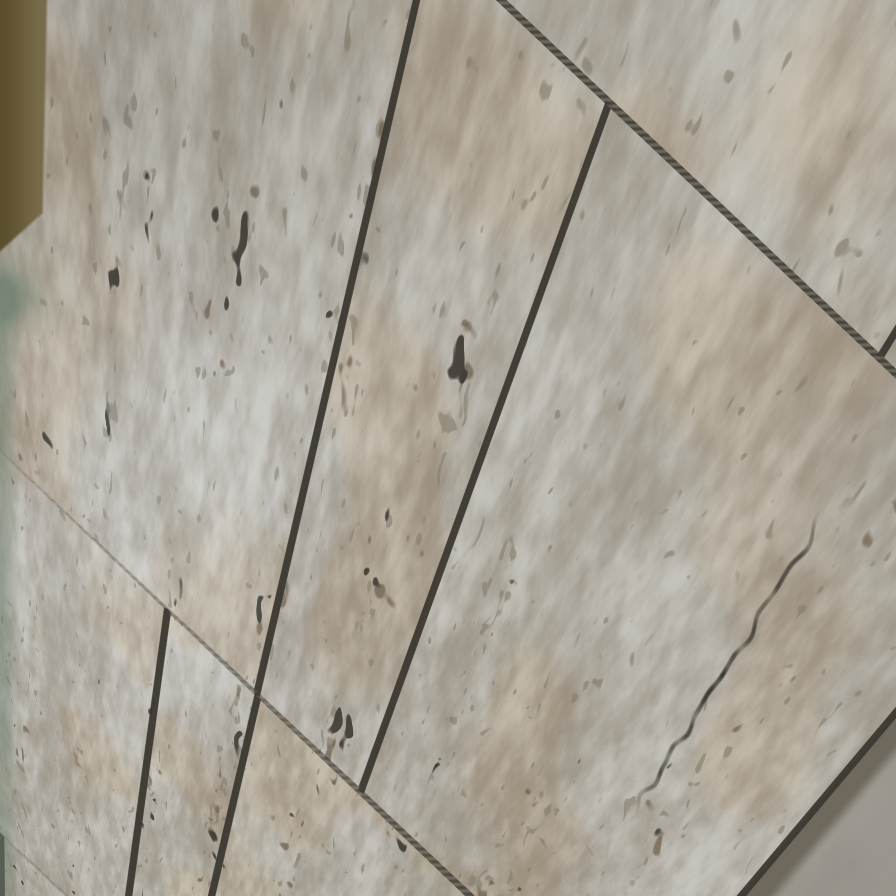
Reproduce this texture procedurally as a WebGL 1 fragment shader.

```glsl
precision highp float;
// Travertine slabs in perspective: alternating wide and narrow tiles, dark joints, pitted veins.
uniform vec2 u_resolution;

#define VANISH_X 0.012      // where the long joints converge
#define HORIZON 1.956       // height of the vanishing line
#define ROW_SLOPE 0.947     // slope of the cross joints
#define ROW_FIRST 0.4023
#define ROW_STEP 0.286
#define WIDE 0.2            // width of a wide tile
#define VEIN_STEP 0.0585    // spacing of the pitted veins
#define JOINT_HALF 0.0041
#define LIGHT vec3(0.775, 0.77, 0.74)
#define SHADE vec3(0.61, 0.58, 0.53)
#define BROWN vec3(0.42, 0.36, 0.28)
#define DARK vec3(0.23, 0.22, 0.19)

float hash(vec2 p) {
  return fract(sin(dot(p, vec2(127.1, 311.7))) * 43758.545);
}

float noise(vec2 p) {
  vec2 i = floor(p), f = fract(p);
  f = f * f * (3.0 - 2.0 * f);
  return mix(mix(hash(i), hash(i + vec2(1.0, 0.0)), f.x),
             mix(hash(i + vec2(0.0, 1.0)), hash(i + 1.0), f.x), f.y);
}

float fbm(vec2 p) {
  float sum = 0.0, gain = 0.5;
  for (int i = 0; i < 4; i++) {
    sum += gain * noise(p);
    p = p * 2.13 + 7.3;
    gain *= 0.5;
  }
  return sum / 0.9375;
}

float speckle(vec2 p) {
  return 0.65 * noise(p) + 0.35 * noise(p * 2.3 + 4.7);
}

float line(float dist, float halfWidth, float pixel) {
  return 1.0 - smoothstep(halfWidth - pixel, halfWidth + pixel, abs(dist));
}

// Stone surface; slab is the position on the floor plane, strength the amount of pitting
vec3 travertine(vec2 slab, vec2 seed, float strength) {
  vec2 p = slab + seed;
  float cloud = fbm(p * vec2(34.0, 17.0));
  float grain = fbm(p * vec2(190.0, 75.0));
  vec3 color = mix(SHADE, LIGHT, smoothstep(0.15, 0.8, 0.55 * cloud + 0.45 * grain));
  color *= mix(vec3(1.0), vec3(1.0, 0.97, 0.93), smoothstep(0.5, 0.75, noise(p * 21.0 + 9.0)));

  // veins run along the tile, broken into clusters
  float wobble = 0.014 * (noise(p * vec2(8.0, 17.0)) - 0.5);
  float vein = 0.5 + 0.5 * cos(6.2832 * (slab.x + wobble - 0.008) / VEIN_STEP);
  float cluster = smoothstep(0.2, 0.65, noise(p * vec2(18.0, 24.0) + 3.0));
  float density = strength * vein * vein * (0.3 + 0.7 * cluster);

  vec2 bent = p + 0.005 * (noise(p * 95.0) - 0.5);
  float fleck = speckle(bent * vec2(240.0, 100.0) + 31.0);
  float stain = speckle(bent * vec2(150.0, 75.0) + 57.0);
  float pit = speckle(bent * vec2(125.0, 65.0));
  float fleckEdge = mix(0.76, 0.61, density);
  float stainEdge = mix(0.85, 0.62, density);
  float pitEdge = mix(0.90, 0.67, density);
  color = mix(color, vec3(0.51, 0.48, 0.42), 0.6 * smoothstep(fleckEdge, fleckEdge + 0.10, fleck));
  color = mix(color, BROWN, 0.7 * smoothstep(stainEdge, stainEdge + 0.12, stain));
  return mix(color, DARK, 0.9 * smoothstep(pitEdge, pitEdge + 0.07, pit));
}

void main() {
  vec2 q = gl_FragCoord.xy / u_resolution;
  q.y = 1.0 - q.y;
  float pixel = 0.75 / min(u_resolution.x, u_resolution.y);

  // project the view onto the floor plane
  float drop = q.y - ROW_SLOPE * q.x;
  float depth = HORIZON - drop;
  vec2 slab = vec2(q.x - VANISH_X, 1.0) / depth;

  // rows are staggered, each alternating wide and narrow tiles
  float row = (slab.y - ROW_FIRST) / ROW_STEP;
  float rowId = floor(row);
  float odd = mod(rowId, 2.0);
  float start = mix(0.2687, 0.19, odd);
  float period = WIDE + mix(0.0797, 0.0695, odd);
  float across = mod(slab.x - start, period);
  float isNarrow = step(WIDE, across);
  vec2 seed = vec2(floor((slab.x - start) / period) * 2.0 + isNarrow, rowId) * 1.37 + 11.0;
  float strength = mix(0.68, 1.0, isNarrow) * (rowId < 0.0 ? 0.35 : 1.0);
  vec3 color = travertine(slab, seed, strength);

  // one long wavering crack
  float crackX = 0.401 + 0.005 * noise(vec2(slab.y * 110.0, 2.0));
  float crackSpan = smoothstep(0.44, 0.46, slab.y) * (1.0 - smoothstep(0.55, 0.59, slab.y));
  float crackBreak = 0.35 + 0.65 * noise(vec2(slab.y * 240.0, 8.0));
  color = mix(color, DARK, crackSpan * crackBreak * line((slab.x - crackX) * depth, 0.0018, 0.0012));

  // soft reflection and a dimmer upper left
  vec2 glow = (q - vec2(0.18, 0.57)) * vec2(1.0, 0.75);
  color += vec3(0.055, 0.065, 0.08) * exp(-30.0 * dot(glow, glow));
  color *= 1.0 - 0.07 * exp(-6.0 * dot(q, q));

  // grey trim beyond the last tile
  float edge = (slab.x - 0.4688) * depth;
  vec3 trim = vec3(0.60, 0.58, 0.55) + 0.09 * (fbm(slab * vec2(35.0, 20.0)) - 0.5);
  trim = mix(vec3(0.43, 0.41, 0.36), trim, smoothstep(0.014, 0.026, edge));
  color = mix(color, trim, smoothstep(-pixel, pixel, edge));

  // long joints, then twisted cross joints that fade with the row
  float gap = min(min(across, period - across), abs(across - WIDE));
  float scale = length(vec2(1.0 - ROW_SLOPE * slab.x, slab.x));
  color = mix(color, DARK, 0.95 * line(gap * depth / scale, JOINT_HALF, pixel));
  float joint = max(floor(row + 0.5), 0.0);
  float slant = length(vec2(1.0, ROW_SLOPE));
  float offset = (drop - HORIZON + 1.0 / (ROW_FIRST + ROW_STEP * joint)) / slant;
  float along = (q.x + ROW_SLOPE * q.y) / slant;
  float twist = 0.5 + 0.5 * sin((along + offset) * 600.0);
  float fade = joint < 0.5 ? 1.0 : smoothstep(-0.25, 0.65, q.x);
  vec3 rope = mix(DARK, vec3(0.50, 0.48, 0.43), 0.6 * twist);
  color = mix(color, rope, 0.9 * fade * line(offset, JOINT_HALF * mix(0.3, 1.0, fade * fade), pixel));

  // green cast on the left rim and the olive wall in the corner
  float blot = exp(-900.0 * dot(q - vec2(0.01, 0.33), q - vec2(0.01, 0.33)));
  float rim = (1.0 - smoothstep(0.0, 0.028, q.x)) * smoothstep(0.25, 0.35, q.y);
  color = mix(color, vec3(0.43, 0.50, 0.44), clamp(0.7 * blot + 0.5 * rim, 0.0, 0.85));
  float wall = max(q.x - 0.052 + 0.02 * q.y, (q.y + 0.9 * q.x - 0.28) * 0.74);
  vec3 olive = mix(vec3(0.36, 0.31, 0.18), vec3(0.47, 0.42, 0.29), smoothstep(0.0, 0.05, q.x));
  color = mix(color, olive, 1.0 - smoothstep(-0.002, 0.002 + pixel, wall));
  gl_FragColor = vec4(color, 1.0);
}
```
